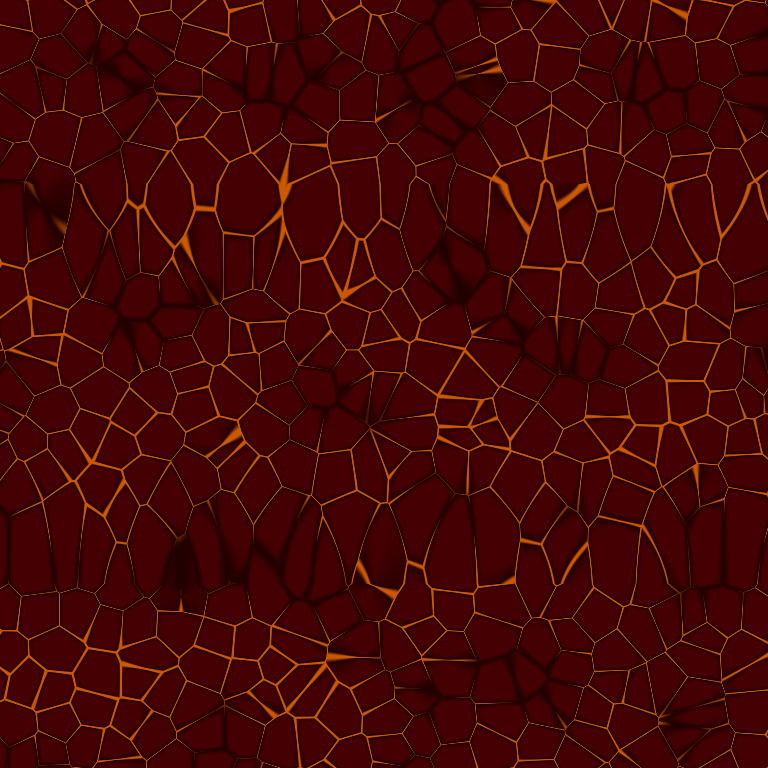
Reproduce this texture procedurally as a WebGL 2 fragment shader.

```glsl
#version 300 es
precision highp float;
// Dark red cracked cells with glowing orange seams, drawn out tall in two horizontal bands.

uniform vec2 u_resolution;
out vec4 fragColor;

vec2 hash2(vec2 p) {
    vec3 q = fract(p.xyx * vec3(0.1031, 0.1030, 0.0973));
    q += dot(q, q.yzx + 33.33);
    return fract((q.xx + q.yz) * q.zy);
}

float cornerSlope(vec2 cell, vec2 corner, vec2 local) {
    float angle = 6.2832 * hash2(cell + corner + 71.0).x;
    return dot(vec2(cos(angle), sin(angle)), local - corner);
}

float gradientNoise(vec2 p) {
    vec2 cell = floor(p), f = fract(p);
    vec2 u = f * f * f * (f * (f * 6.0 - 15.0) + 10.0);
    float low = mix(cornerSlope(cell, vec2(0, 0), f), cornerSlope(cell, vec2(1, 0), f), u.x);
    float high = mix(cornerSlope(cell, vec2(0, 1), f), cornerSlope(cell, vec2(1, 1), f), u.x);
    return mix(low, high, u.y);
}

// Slows the vertical coordinate inside two mirrored bands, with an abrupt outer end.
float stretchBands(float y) {
    float d = abs(y - 0.5);
    float s = clamp((d - 0.10) / 0.16, 0.0, 1.0);
    return sign(y - 0.5) * (d - 0.068 * s * s);
}

// Gap between the two nearest seeds: zero on a seam, slow to grow where seeds crowd.
float seamGap(vec2 p) {
    vec2 cell = floor(p), f = fract(p);
    float nearest = 9.0, second = 9.0;
    for (int j = -2; j <= 2; j++) {
        for (int i = -2; i <= 2; i++) {
            vec2 offset = vec2(i, j);
            float d = length(offset + hash2(cell + offset + 40.0) - f);
            second = min(second, max(nearest, d));
            nearest = min(nearest, d);
        }
    }
    return second - nearest;
}

void main() {
    vec2 uv = gl_FragCoord.xy / u_resolution.y;
    float gap = seamGap(vec2(uv.x, stretchBands(uv.y)) * 21.0);

    // Heat varies slowly: cold patches lose their glow, hot ones get thick seams
    float heat = gradientNoise(uv * 6.5 + 3.7) + 0.35 * gradientNoise(uv * 14.0 + 9.2);
    float width = max(0.0, 0.027 + 0.085 * heat);

    // Shaded rim on both sides of each seam
    vec3 color = mix(vec3(0.13, 0.0, 0.0), vec3(0.265, 0.0, 0.008), smoothstep(0.0, 0.23, gap));

    // Glowing core; seams thinner than a pixel dim instead of breaking up
    float pixel = 21.0 / u_resolution.y;
    float soft = 0.65 * pixel;
    float core = 1.0 - smoothstep(0.5 * max(width - soft, 0.0), max(width, soft) + soft, gap);
    core *= min(1.0, width / soft);
    color = mix(color, vec3(0.80, 0.35, 0.0), core);

    fragColor = vec4(color, 1.0);
}
```
